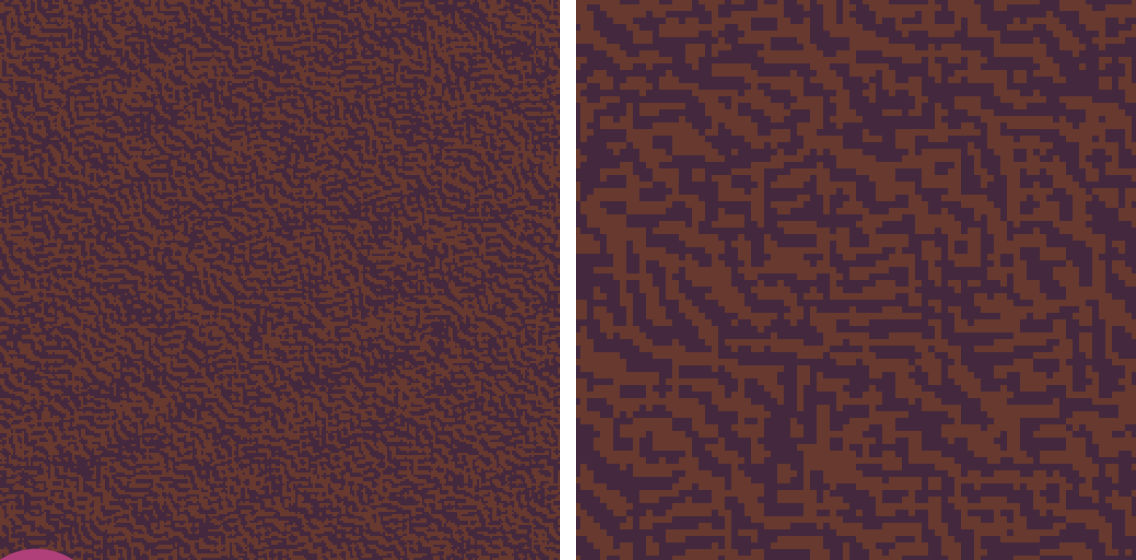
Left, the full canvas; right, a detail of the centre.
Write a Shadertoy shader that draws this texture.

```glsl
// Draws a two-tone blocky labyrinth of short stripes with a pink disc peeking in at the lower left.
#define PLUM vec3(0.265, 0.155, 0.242)
#define RUST vec3(0.407, 0.227, 0.185)
#define PINK vec3(0.69, 0.25, 0.48)
#define CELLS 256.0
#define WAVES 32
#define FREQ_RANGE vec2(48.0, 86.0)
#define ANGLE_RANGE vec2(-0.3, 2.0)
#define DIAGONAL_WIDENING 0.3
#define PATCH_STRENGTH 0.36
#define GRAIN 3.0
#define DISC_CENTER vec2(0.065, -0.098)
#define DISC_RADIUS 0.118

const float TAU = 6.28318;

float hash(float n) {
    return fract(sin(n * 12.9898) * 43758.5453);
}

float hashCell(vec2 cell) {
    return fract(sin(dot(cell, vec2(12.9898, 78.233))) * 43758.5453);
}

// Layered sines: each stripe direction swells and fades in its own patches
float stripeField(vec2 p) {
    float sum = 0.0;
    for (int i = 0; i < WAVES; i++) {
        float id = float(i) + 1.0;
        float spread = (float(i) + hash(id)) / float(WAVES);
        float angle = mix(ANGLE_RANGE.x, ANGLE_RANGE.y, pow(spread, 0.8));
        float diagonal = max(sin(2.0 * angle), 0.0);
        float freq = mix(FREQ_RANGE.x, FREQ_RANGE.y, hash(id + 41.3));
        freq *= 1.0 - DIAGONAL_WIDENING * diagonal;
        vec2 normal = vec2(cos(angle), sin(angle));

        float patchAngle = TAU * hash(id + 23.9);
        float patchFreq = mix(5.0, 22.0, hash(id + 61.1));
        vec2 patchNormal = vec2(cos(patchAngle), sin(patchAngle));
        float swell = sin(TAU * (patchFreq * dot(p, patchNormal) + hash(id + 9.4)));

        float stripe = sin(TAU * (freq * dot(p, normal) + hash(id + 87.7)));
        sum += stripe * (1.0 + swell) + PATCH_STRENGTH * swell;
    }
    return sum;
}

// One flat block with a ragged threshold: 1 for rust, 0 for plum
float block(vec2 cell) {
    float grain = GRAIN * (hashCell(cell) - 0.5);
    return step(0.0, stripeField((cell + 0.5) / CELLS) + grain);
}

void mainImage(out vec4 fragColor, in vec2 fragCoord) {
    vec2 p = fragCoord / iResolution.y;
    float pixel = 1.0 / iResolution.y;

    // Blend neighbouring blocks over one pixel at their borders
    vec2 grid = p * CELLS - 0.5;
    vec2 cell = floor(grid);
    vec2 blend = clamp((fract(grid) - 0.5) / (CELLS * pixel) + 0.5, 0.0, 1.0);
    float rust = 0.0;
    for (int k = 0; k < 4; k++) {
        vec2 corner = vec2(k & 1, k >> 1);
        vec2 weight = mix(1.0 - blend, blend, corner);
        rust += weight.x * weight.y * block(cell + corner);
    }
    vec3 color = mix(PLUM, RUST, rust);

    // Disc cut off by the lower edge
    float disc = length(p - DISC_CENTER) - DISC_RADIUS;
    color = mix(color, PINK, 1.0 - smoothstep(-pixel, pixel, disc));

    fragColor = vec4(color, 1.0);
}
```
